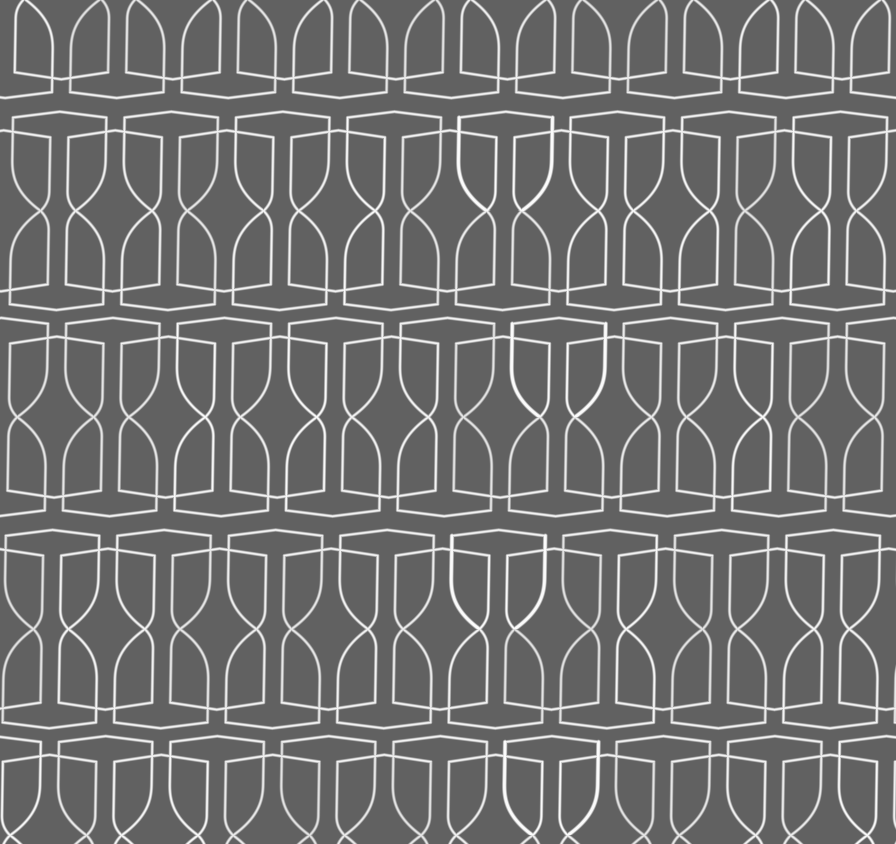
A WebGL 2 fragment shader for this pattern:

```glsl
#version 300 es
precision highp float;

uniform vec2 u_resolution;
out vec4 fragColor;

// Lengths are in units of 1/768 of the canvas width
const float CANVAS_UNITS = 768.0;
const float COLUMN_PITCH = 95.6;
const float ROW_PITCH = 179.25;
const float ODD_ROW_DROP = 2.5;
const float ODD_ROW_SHIFT = 48.6;
const float SHEAR = 0.0172;
const float OUTER_WALL = 40.0;
const float INNER_WALL = 7.8;
const float WAIST = 15.0;
const float LINE_HALF_WIDTH = 1.07;
const float BOLD_EXTRA = 0.5;
const float BOLD_COLUMN = 4.0;

const vec3 GROUND = vec3(0.38);
const vec3 LINE_WHITE = vec3(0.985);

float hash(vec2 p) {
    return fract(sin(dot(p, vec2(127.1, 311.7))) * 43758.5453);
}

float segmentDistance(vec2 p, vec2 a, vec2 b) {
    vec2 pa = p - a;
    vec2 ba = b - a;
    return length(pa - ba * clamp(dot(pa, ba) / dot(ba, ba), 0.0, 1.0));
}

// Upright wall that bends to the waist at height zero
float wallDistance(vec2 p, float wallX, float waistX, float reach, float top) {
    float s = max(1.0 - p.y / reach, 0.0);
    float bend = waistX - wallX;
    float x = wallX + bend * pow(s, 2.5);
    float slope = 2.5 * bend * pow(s, 1.5) / reach;
    float across = (p.x - x) * inversesqrt(1.0 + slope * slope);
    return length(vec2(across, max(p.y - top, 0.0)));
}

float stroke(float d, float halfWidth, float soft) {
    return 1.0 - smoothstep(halfWidth - soft, halfWidth + soft, d);
}

float latticeLines(vec2 p, float soft) {
    // Staggered rows, slightly sheared
    float row = floor((p.y + 1.0) / ROW_PITCH + 0.5);
    float odd = mod(row, 2.0);
    float y = p.y + 1.0 - row * ROW_PITCH - odd * ODD_ROW_DROP;
    float start = 101.5 - SHEAR * p.y - odd * ODD_ROW_SHIFT;
    float t = (p.x - start) / COLUMN_PITCH + 0.5;
    float column = floor(t);
    float x = (fract(t) - 0.5) * COLUMN_PITCH;

    // Mirror each cell into one quadrant
    vec2 q = abs(vec2(x, y));
    float outer = wallDistance(q, OUTER_WALL, WAIST, 45.0, 80.0);
    float inner = wallDistance(q, INNER_WALL, WAIST, 18.0, 63.0);
    float outerCap = segmentDistance(q, vec2(0.0, 85.0), vec2(OUTER_WALL, 80.0));
    float innerCap = segmentDistance(q, vec2(INNER_WALL, 63.0), vec2(0.5 * COLUMN_PITCH, 69.0));

    // One heavier column of upper halves, uneven wall brightness
    float bold = y < 0.0 && column == BOLD_COLUMN ? BOLD_EXTRA : 0.0;
    float shade = mix(0.84, 1.0, hash(vec2(column * 2.0 + step(0.0, x), row)));
    shade = bold > 0.0 ? 1.0 : shade;
    float walls = max(stroke(outer, LINE_HALF_WIDTH + bold, soft),
                      stroke(inner, LINE_HALF_WIDTH, soft));
    float caps = stroke(min(outerCap, innerCap), LINE_HALF_WIDTH, soft);
    return max(walls * shade, caps * 0.95);
}

void main() {
    float unitsPerPixel = CANVAS_UNITS / u_resolution.x;
    vec2 fromTop = vec2(gl_FragCoord.x, u_resolution.y - gl_FragCoord.y);
    float soft = max(1.0, 0.7 * unitsPerPixel);
    float lines = latticeLines(fromTop * unitsPerPixel, soft);
    fragColor = vec4(mix(GROUND, LINE_WHITE, lines), 1.0);
}
```
